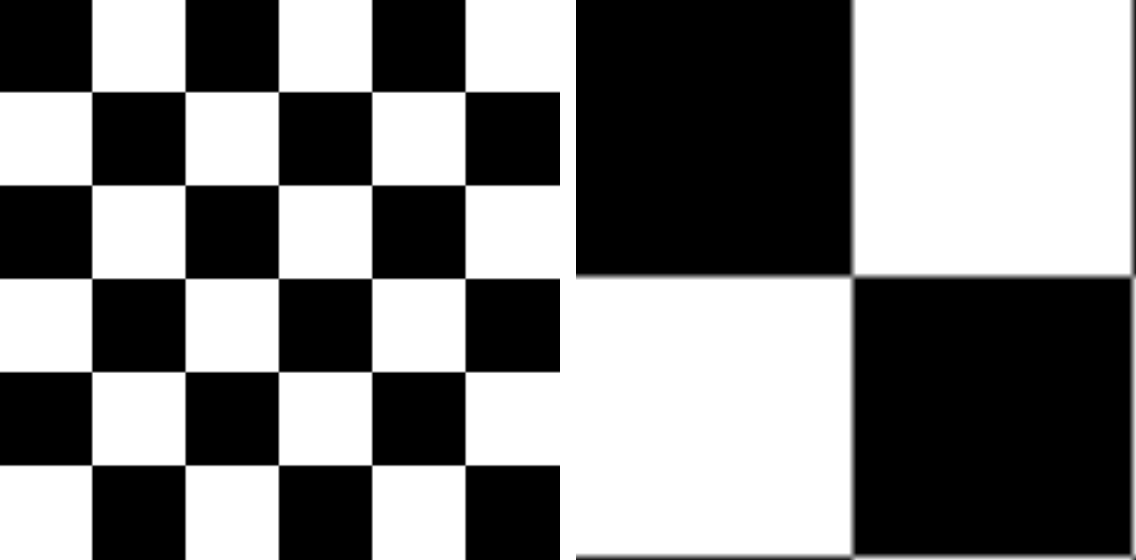
Left, the full canvas; right, a detail of the centre.
Write a WebGL 1 fragment shader that draws this pattern.

```glsl
precision highp float;

uniform vec2 u_resolution;

#define CELLS 6.0
#define GRID_SHIFT vec2(-0.002, 0.002)
#define EDGE_HALF_WIDTH 0.0022
#define DARK vec3(0.0)
#define LIGHT vec3(1.0)

// Signed distance to the nearest grid line, positive in even cells.
vec2 alternatingDistance(vec2 cell) {
    return abs(mod(cell - 0.5, 2.0) - 1.0) - 0.5;
}

void main() {
    vec2 uv = gl_FragCoord.xy / u_resolution;

    // Clamping lets the outer cells run to the border without a line there.
    vec2 cell = clamp((uv - GRID_SHIFT) * CELLS, 0.5, CELLS - 0.5);

    // Soft edges, never narrower than one pixel.
    vec2 halfWidth = max(vec2(EDGE_HALF_WIDTH), 0.5 / u_resolution) * CELLS;
    vec2 side = clamp(alternatingDistance(cell) / halfWidth, -1.0, 1.0);

    // The product of both sides alternates the squares, grey along the seams.
    float checker = 0.5 + 0.5 * side.x * side.y;
    gl_FragColor = vec4(mix(DARK, LIGHT, checker), 1.0);
}
```
